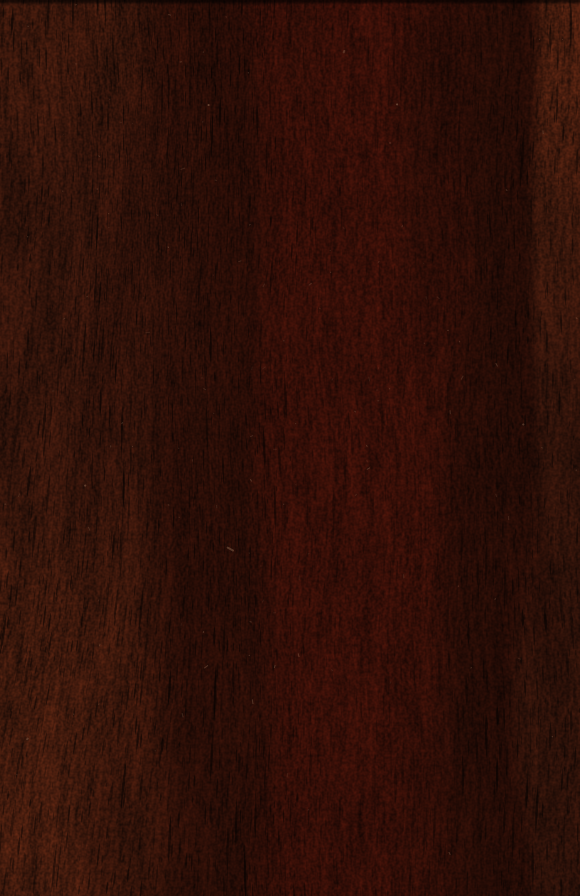
This texture is drawn by a Shadertoy shader. Its source:

```glsl
// Dark reddish-brown polished hardwood with vertical grain, pores and dust flecks.

const vec3 BROWN = vec3(0.250, 0.100, 0.048);
const vec3 UMBER = vec3(0.200, 0.077, 0.039);
const vec3 DARK  = vec3(0.158, 0.049, 0.023);
const vec3 RED   = vec3(0.212, 0.056, 0.027);
const vec3 DUST  = vec3(0.50, 0.36, 0.27);

vec2 hash2(vec2 p) {
    vec3 q = fract(p.xyx * vec3(0.1031, 0.1030, 0.0973));
    q += dot(q, q.yzx + 33.33);
    return fract((q.xx + q.yz) * q.zy);
}

float cornerDot(vec2 cell, vec2 corner, vec2 f) {
    float a = 6.2832 * hash2(cell + corner).x;
    return dot(vec2(cos(a), sin(a)), f - corner);
}

// Gradient noise, roughly -0.7 to 0.7
float noise(vec2 p) {
    vec2 i = floor(p), f = p - i;
    vec2 w = f * f * f * (f * (f * 6.0 - 15.0) + 10.0);
    float low  = mix(cornerDot(i, vec2(0, 0), f), cornerDot(i, vec2(1, 0), f), w.x);
    float high = mix(cornerDot(i, vec2(0, 1), f), cornerDot(i, vec2(1, 1), f), w.x);
    return mix(low, high, w.y);
}

float fbm(vec2 p) {
    float sum = 0.0, amp = 1.0;
    for (int i = 0; i < 3; i++) {
        sum += amp * noise(p);
        p = p * 2.03 + 17.3;
        amp *= 0.6;
    }
    return sum;
}

// One tapered dash per cell, running along the grain
float pores(vec2 g, vec2 cell, float halfWidth, float density, float blur) {
    vec2 q = g / cell;
    q.y += 7.0 * hash2(vec2(floor(q.x), 3.0)).x;
    vec2 id = floor(q), f = fract(q) - 0.5;
    vec2 h = hash2(id + 51.0), k = hash2(id + 93.0);
    float t = f.y / mix(0.15, 0.48, h.y);
    float d = abs(f.x - 0.5 * (h.x - 0.5)) * cell.x;
    float body = smoothstep(blur, -blur, d - halfWidth * (1.0 - t * t));
    return body * step(k.x, density) * mix(0.4, 1.0, k.y);
}

// Rare dust specks and short scratches at free angles
float flecks(vec2 p, float cell, float size, float density, float blur) {
    vec2 q = p / cell, id = floor(q);
    vec2 h = hash2(id + 11.0), k = hash2(id + 71.0);
    vec2 f = (fract(q) - 0.5 - 0.4 * (h - 0.5)) * cell;
    float a = 6.2832 * k.y;
    f = mat2(cos(a), -sin(a), sin(a), cos(a)) * f;
    float reach = size * 3.5 * h.x * h.x;
    f.x -= clamp(f.x, -reach, reach);
    return smoothstep(blur, -blur, length(f) - size) * step(k.x, density) * mix(0.3, 1.0, h.y);
}

// Broad colour zones from the left edge to the right edge
vec3 zones(float u, float v) {
    vec3 left = mix(BROWN, UMBER, smoothstep(0.2, 0.55, v) * (1.0 - 0.6 * smoothstep(0.75, 1.0, v)));
    vec3 right = mix(UMBER * 0.92, BROWN * 1.1, smoothstep(0.5, 0.95, v));
    vec3 c = mix(left, DARK, smoothstep(0.10, 0.40, u));
    c = mix(c, RED, smoothstep(0.38, 0.54, u));
    c = mix(c, DARK * 0.93, smoothstep(0.66, 0.86, u));
    return mix(c, right, smoothstep(0.89, 0.95, u + 0.04 * (v - 0.6)));
}

void mainImage(out vec4 fragColor, in vec2 fragCoord) {
    vec2 uv = fragCoord / iResolution.xy;
    vec2 p = fragCoord / iResolution.y;
    float blur = 0.6 / iResolution.y;

    // Grain coordinates: leaning at lower left, nearly straight elsewhere
    float leftSide = 1.0 - smoothstep(0.05, 0.5, uv.x);
    float lean = 0.17 * leftSide * (p.y - 0.5 * p.y * p.y);
    float sway = 0.016 * noise(vec2(p.x * 6.0, p.y * 4.0) + 4.0);
    vec2 g = vec2(p.x - lean + sway, p.y);

    // Zones with soft wandering borders
    float drift = 0.10 * noise(vec2(g.x * 14.0, g.y * 2.5) + 21.0);
    vec3 col = zones(uv.x + drift, uv.y);

    // Figure, fibres and fine surface grain
    float edges = max(leftSide, smoothstep(0.88, 0.96, uv.x));
    float figure = fbm(vec2(g.x * 15.0, g.y * 7.0) + 8.0);
    float fibre = fbm(vec2(g.x * 60.0, g.y * 7.0) + 31.0);
    float thread = noise(vec2(g.x * 190.0, g.y * 32.0) + 5.0);
    float grit = noise(vec2(g.x * 290.0, g.y * 170.0) + 60.0);
    float speckle = noise(p * 365.0 + 90.3);
    float tone = 1.0 + mix(0.08, 0.22, edges) * figure + 0.20 * fibre;
    tone += 0.28 * thread + 0.40 * grit + 0.30 * speckle;
    col *= tone;

    // Pores: dark dashes gathered in streaks, plus many short fine ones
    float gather = smoothstep(-0.2, 0.3, noise(vec2(g.x * 16.0, g.y * 2.5) + 77.0));
    float dark = pores(g, vec2(0.011, 0.065), 0.0014, 0.42, blur) * mix(0.3, 1.0, gather);
    dark = max(dark, pores(g + 0.37, vec2(0.007, 0.030), 0.0010, 0.40, blur) * 0.8);
    dark = max(dark, pores(g + 0.71, vec2(0.006, 0.016), 0.0008, 0.35, blur) * 0.6);
    float redZone = smoothstep(0.46, 0.58, uv.x) * (1.0 - smoothstep(0.75, 0.88, uv.x));
    col *= 1.0 - dark * mix(0.62, 0.38, redZone);

    // Dust, densest near the middle
    vec2 away = uv - vec2(0.48, 0.58);
    float middle = exp(-9.0 * dot(away, away));
    float dust = flecks(p, 0.013, 0.0006, 0.012 + 0.06 * middle, blur) * 0.6;
    dust = max(dust, flecks(p + 0.21, 0.07, 0.0011, 0.06, blur));
    col = mix(col, DUST, dust * 0.75);

    // Shadowed top edge
    col *= mix(1.0, 0.4, smoothstep(0.994, 0.999, uv.y));
    fragColor = vec4(clamp(col, 0.0, 1.0), 1.0);
}
```
